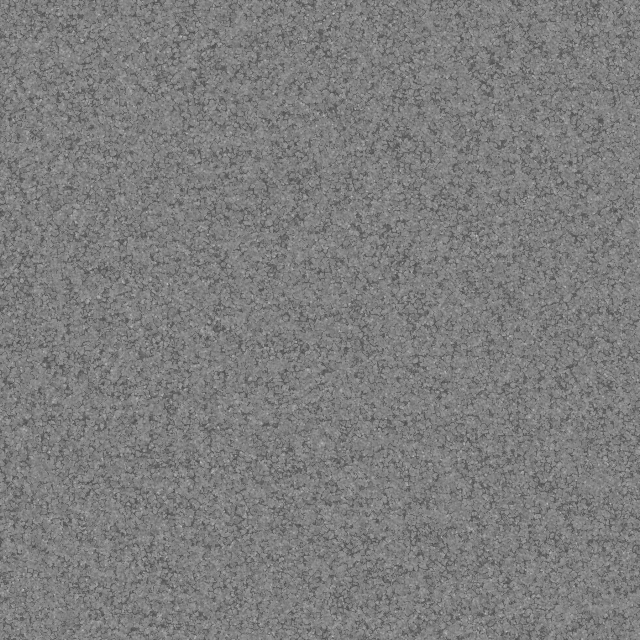
Write a Shadertoy shader that draws this texture.

```glsl
float hash(vec2 p) {
    return fract(sin(dot(p, vec2(127.1, 311.7))) * 43758.5);
}

vec2 hash2(vec2 p) {
    return vec2(hash(p), hash(p + 37.3));
}

vec2 rotate(vec2 p, float angle) {
    float c = cos(angle);
    float s = sin(angle);
    return vec2(c * p.x - s * p.y, s * p.x + c * p.y);
}

float valueNoise(vec2 p) {
    vec2 cell = floor(p);
    vec2 f = fract(p);
    f = f * f * (3.0 - 2.0 * f);
    float low = mix(hash(cell), hash(cell + vec2(1, 0)), f.x);
    float high = mix(hash(cell + vec2(0, 1)), hash(cell + vec2(1, 1)), f.x);
    return mix(low, high, f.y);
}

// x: depth inside a rounded grain, y: random value of that grain
vec2 grains(vec2 p, float rounding) {
    vec2 cell = floor(p);
    float nearest = 8.0;
    float second = 8.0;
    float id = 0.0;
    for (int y = -1; y <= 1; y++) {
        for (int x = -1; x <= 1; x++) {
            vec2 site = cell + vec2(x, y);
            vec2 centre = site + mix(vec2(0.06), vec2(0.94), hash2(site));
            float d = length(centre - p);
            if (d < nearest) {
                second = nearest;
                nearest = d;
                id = hash(site + 91.7);
            } else {
                second = min(second, d);
            }
        }
    }
    return vec2(second - nearest - rounding * (nearest - 0.45), id);
}

// Soft dots in a sparse random choice of cells, with random strength
float specks(vec2 p, float share, float radius, float seed) {
    vec2 cell = floor(p) + seed;
    vec2 centre = mix(vec2(0.35), vec2(0.65), hash2(cell));
    float dotMask = 1.0 - smoothstep(0.3 * radius, radius, length(fract(p) - centre));
    float chosen = step(1.0 - share, hash(cell + 11.9));
    return dotMask * chosen * mix(0.4, 1.0, hash(cell + 53.1));
}

void mainImage(out vec4 fragColor, in vec2 fragCoord) {
    vec2 uv = fragCoord / min(iResolution.x, iResolution.y);
    vec2 turned = rotate(uv, 0.6);

    const float grainScale = 122.0;
    const vec3 stoneGray = vec3(0.517);
    const vec3 creviceGray = vec3(0.382);
    const vec3 rust = vec3(0.62, 0.36, 0.25);

    // Ragged grains
    vec2 warp = vec2(valueNoise(turned * 260.0), valueNoise(turned * 260.0 + 71.0)) - 0.5;
    vec2 grain = grains(uv * grainScale + 0.75 * warp, 0.7);

    // Crevices that close and widen from grain to grain
    float local = valueNoise(turned * 105.0 + 19.0) - 0.5;
    float broad = valueNoise(turned * 24.0 + 5.0) - 0.5;
    float width = 0.03 + 0.5 * local + 0.08 * broad;
    float crevice = 1.0 - smoothstep(width - 0.17, width + 0.17, grain.x);

    // Grain tone and fine grit
    float tone = 0.05 * (grain.y - 0.5);
    float grit = 0.12 * (valueNoise(turned * 330.0) - 0.5);
    grit += 0.09 * (valueNoise(rotate(uv, 1.1) * 510.0 + 33.0) - 0.5);
    vec3 color = mix(stoneGray + tone, creviceGray, crevice) + grit;

    // Pale grit, brighter glints near crevices, and a few rust flecks
    color += 0.11 * specks(turned * 230.0, 0.15, 0.55, 61.0);
    float glint = specks(turned * 250.0, 0.02, 0.5, 3.0);
    color += 0.26 * glint * mix(0.6, 1.0, crevice);
    color = mix(color, rust, specks(uv * 200.0, 0.0006, 0.45, 29.0));

    fragColor = vec4(color, 1.0);
}
```
